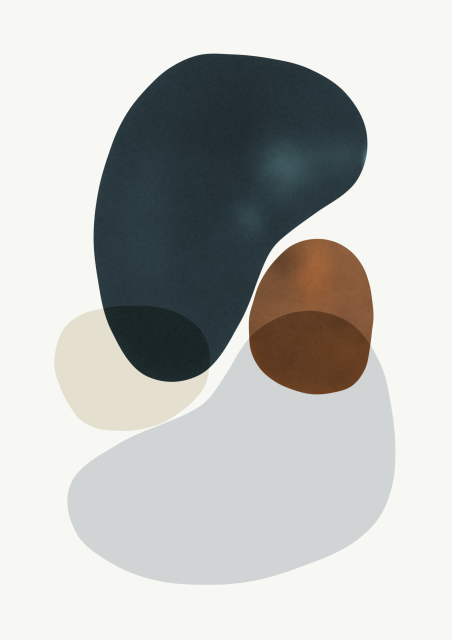
Write a Shadertoy shader that draws this background.

```glsl
// Four overlapping watercolour pebbles on warm paper.
// Each outline is a closed polar spline (radius by angle) with smooth coverage;
// soft glows, layered value noise and edge rims give the pigment its depth.

#define UNITS 768.0       // design units per canvas height
#define DESIGN_MID 272.0  // horizontal middle in design units
#define STEPS 24          // spline radii per outline
#define WASH 0.15         // strength of pigment mottling
#define GRAIN 0.025       // strength of fine paper grain
#define BLEED 14.0        // warp of the soft washes
#define RIM 9.0           // width of the tinted rims

const vec3 PAPER = vec3(0.970, 0.970, 0.952);
const vec3 SAND = vec3(0.893, 0.873, 0.812);
const vec3 MIST = vec3(0.818, 0.832, 0.835);
const vec3 INK = vec3(0.155, 0.212, 0.235);
const vec3 INK_DEEP = vec3(0.125, 0.165, 0.185);
const vec3 TEAL = vec3(0.265, 0.380, 0.400);
const vec3 INK_OVERLAP = vec3(0.095, 0.140, 0.142);
const vec3 CLAY = vec3(0.515, 0.345, 0.225);
const vec3 AMBER = vec3(0.640, 0.385, 0.210);
const vec3 UMBER = vec3(0.365, 0.230, 0.135);
const vec3 RUST = vec3(0.460, 0.265, 0.120);

// Outline radii, counter-clockwise from the right
const float INK_RADII[STEPS] = float[STEPS](
    190.0, 208.0, 204.0, 187.0, 167.5, 155.0, 149.0, 138.0, 126.0, 118.5, 114.0, 113.0,
    118.0, 128.7, 146.5, 172.0, 210.6, 244.6, 235.0, 181.5, 140.0, 121.6, 126.0, 148.0);
const float MIST_RADII[STEPS] = float[STEPS](
    162.0, 171.0, 185.0, 206.5, 222.0, 214.0, 184.0, 139.0, 117.5, 119.0, 138.0, 176.0,
    224.0, 226.0, 197.0, 166.0, 140.5, 125.0, 116.0, 112.0, 113.5, 122.5, 137.0, 152.0);
const float CLAY_RADII[STEPS] = float[STEPS](
    74.0, 75.0, 79.5, 86.0, 91.5, 94.0, 93.0, 89.0, 82.0, 77.0, 74.0, 72.5,
    75.0, 78.0, 84.0, 88.0, 89.5, 90.5, 93.0, 94.5, 96.0, 89.8, 80.0, 74.5);
const float SAND_RADII[STEPS] = float[STEPS](
    92.0, 94.0, 92.0, 86.0, 80.0, 75.0, 73.0, 75.0, 79.5, 88.0, 94.0, 94.5,
    94.0, 90.5, 89.0, 89.5, 85.5, 79.5, 76.5, 75.5, 76.5, 78.5, 83.5, 89.5);

float hash(vec2 p) {
    vec3 q = fract(vec3(p.xyx) * 0.1031);
    q += dot(q, q.yzx + 33.33);
    return fract((q.x + q.y) * q.z);
}

float noise(vec2 p) {
    vec2 i = floor(p), f = fract(p);
    f = f * f * (3.0 - 2.0 * f);
    return mix(mix(hash(i), hash(i + vec2(1, 0)), f.x),
               mix(hash(i + vec2(0, 1)), hash(i + 1.0), f.x), f.y);
}

float fbm(vec2 p) {
    float sum = 0.0, amp = 0.5;
    for (int i = 0; i < 4; i++) {
        sum += amp * noise(p);
        p = mat2(1.6, 1.2, -1.2, 1.6) * p + 17.0;
        amp *= 0.5;
    }
    return sum;
}

// Approximate signed distance to a closed Catmull-Rom polar outline
float pebble(vec2 p, float radii[STEPS]) {
    float len = max(length(p), 1.0);
    float perRadian = float(STEPS) / 6.283185;
    float turn = (p.x == 0.0 && p.y == 0.0) ? 0.0 : atan(p.y, p.x) * perRadian;
    int i = int(floor(turn)) + STEPS;
    float t = fract(turn);
    float a = radii[(i - 1) % STEPS], b = radii[i % STEPS];
    float c = radii[(i + 1) % STEPS], d = radii[(i + 2) % STEPS];
    float k1 = 0.5 * (c - a), k2 = a - 2.5 * b + 2.0 * c - 0.5 * d;
    float k3 = 0.5 * (d - a) + 1.5 * (b - c);
    float radius = b + t * (k1 + t * (k2 + t * k3));
    float slope = (k1 + t * (2.0 * k2 + 3.0 * t * k3)) * perRadian / len;
    return (len - radius) * inversesqrt(1.0 + slope * slope);
}

float glow(vec2 p, vec2 centre, vec2 size) {
    vec2 q = (p - centre) / size;
    return exp(-dot(q, q));
}

void mainImage(out vec4 fragColor, in vec2 fragCoord) {
    float unit = UNITS / iResolution.y;
    vec2 p = (fragCoord - vec2(0.5 * iResolution.x, 0.0)) * unit + vec2(DESIGN_MID, 0.0);

    // Outlines and their coverage
    float inkDist = pebble(p - vec2(240, 553), INK_RADII);
    float mistDist = pebble(p - vec2(310, 188), MIST_RADII);
    float clayDist = pebble(p - vec2(375, 388), CLAY_RADII);
    float sandDist = pebble(p - vec2(160, 328), SAND_RADII);
    vec4 cover = smoothstep(0.7 * unit, -0.7 * unit, vec4(inkDist, mistDist, clayDist, sandDist));

    // Shared pigment texture
    float mottle = fbm(p / 38.0) - 0.47;
    float grain = noise(p / 1.7) - 0.5;
    vec2 w = p + BLEED * (vec2(fbm(p / 24.0), fbm(p / 24.0 + 40.0)) - 0.47);

    // Dark ink: deep core, teal blooms and a cool rim
    vec3 ink = mix(INK, INK_DEEP, 0.8 * glow(w, vec2(285, 610), vec2(80, 95)));
    float bloom = 0.75 * glow(w, vec2(342, 568), vec2(32, 34)) + 0.50 * glow(w, vec2(300, 507), vec2(20, 22))
                + 0.35 * glow(w, vec2(405, 580), vec2(34, 24)) + 0.14 * glow(w, vec2(175, 500), vec2(34, 95));
    ink = mix(ink, TEAL, min(bloom, 1.0) + 0.12 * exp(inkDist / RIM));
    ink = mix(ink, TEAL * 1.5, 0.7 * glow(p, vec2(440, 575), vec2(4, 14)));
    vec3 inkOver = mix(INK_OVERLAP, INK, 0.5 * exp(inkDist / RIM));
    ink = mix(ink, inkOver, 0.92 * cover.w) * (1.0 + WASH * mottle);

    // Clay: amber streak above, rust rim below where it crosses the mist
    vec3 clay = mix(CLAY, AMBER, 0.75 * glow(w, vec2(378, 436), vec2(24, 44)));
    clay *= 1.0 - 0.20 * glow(w, vec2(338, 458), vec2(22, 20));
    vec3 clayOver = mix(UMBER, RUST, 0.6 * exp(clayDist / RIM) + 0.3 * glow(w, vec2(400, 345), vec2(45, 25)));
    clay = mix(clay, clayOver, cover.y) * (1.0 + 1.6 * WASH * mottle);

    // Layers from paper upward
    vec3 colour = mix(PAPER, SAND, cover.w);
    colour = mix(colour, MIST, cover.y);
    colour = mix(colour, ink + GRAIN * grain, cover.x);
    colour = mix(colour, clay + GRAIN * grain, cover.z);
    fragColor = vec4(colour, 1.0);
}
```
